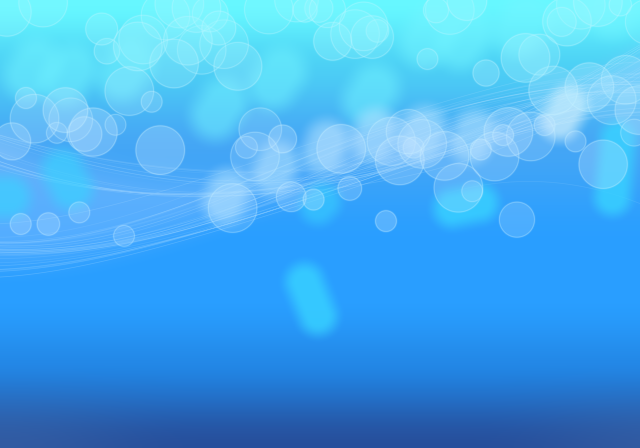
Write a WebGL 2 fragment shader that draws this background.

```glsl
#version 300 es
precision highp float;
// Blue abstract backdrop: a vertical gradient crossed by a pale rising ribbon
// of fine strands, with blurred glows and translucent rimmed discs that
// gather at the top. Lengths are in canvas heights, origin at lower left.

uniform vec2 u_resolution;
out vec4 fragColor;

float hash(float n) {
  return fract(sin(n * 127.1) * 43758.5453);
}

// Blurred capsule from a to b
float glow(vec2 p, vec2 a, vec2 b, float radius) {
  vec2 ab = b - a;
  float t = clamp(dot(p - a, ab) / max(dot(ab, ab), 1e-5), 0.0, 1.0);
  return 1.0 - smoothstep(radius * 0.3, radius, length(p - a - t * ab));
}

// Lower and upper borders of the ribbon
float lowerEdge(float x) {
  return 0.38 + 0.36 * smoothstep(0.0, 1.43, x);
}

float upperEdge(float x) {
  return 0.70 - 0.32 * x + 0.325 * x * x;
}

vec3 backdrop(vec2 p) {
  vec3 col = mix(vec3(0.15, 0.31, 0.61), vec3(0.13, 0.51, 0.88), smoothstep(0.0, 0.19, p.y));
  col = mix(col, vec3(0.16, 0.62, 1.0), smoothstep(0.13, 0.34, p.y));
  col = mix(col, vec3(0.27, 0.65, 0.96), smoothstep(0.45, 0.70, p.y));
  col = mix(col, vec3(0.30, 0.82, 0.96), smoothstep(0.66, 0.88, p.y));
  col = mix(col, vec3(0.40, 0.97, 1.0), smoothstep(0.84, 1.0, p.y));
  // Greyer lower corners
  float corner = smoothstep(0.3, 0.75, abs(p.x - 0.75)) * (1.0 - smoothstep(0.0, 0.2, p.y));
  return mix(col, vec3(0.27, 0.44, 0.68), 0.35 * corner);
}

// Pale veil plus two fans of thin strands
vec3 ribbon(vec3 col, vec2 p, float px) {
  float low = lowerEdge(p.x);
  float high = upperEdge(p.x);
  float veil = smoothstep(low - 0.02, low + 0.1, p.y) * (1.0 - smoothstep(high - 0.08, high + 0.03, p.y));
  col = mix(col, vec3(0.56, 0.76, 1.0), 0.42 * veil);
  float strands = 0.0;
  for (int i = 0; i < 40; i++) {
    float n = float(i);
    float k = hash(n + 3.0);
    float wave = 0.012 * sin(p.x * (3.0 + 2.0 * hash(n + 51.0)) + 6.3 * k);
    float y = i < 25 ? low + 0.13 * k : high - 0.08 * k;
    float width = max(0.0012, px);
    strands += (0.3 + 0.7 * hash(n + 90.0)) * (1.0 - smoothstep(0.0, width, abs(p.y - y - wave)));
  }
  // Faint stray arc on the right
  float arc = abs(p.y - 0.595 + 0.8 * (p.x - 1.18) * (p.x - 1.18));
  strands += 0.5 * smoothstep(0.95, 1.1, p.x) * (1.0 - smoothstep(0.0, max(0.0012, px), arc));
  return mix(col, vec3(0.75, 0.9, 1.0), min(0.2 * strands, 0.4));
}

vec3 glows(vec3 col, vec2 p) {
  // Cyan spots below, and at both sides
  float cyan = glow(p, vec2(0.68, 0.37), vec2(0.71, 0.295), 0.062);
  cyan = max(cyan, glow(p, vec2(1.01, 0.535), vec2(1.07, 0.547), 0.062));
  cyan = max(cyan, glow(p, vec2(1.367, 0.56), vec2(1.38, 0.69), 0.06));
  cyan = max(cyan, 0.8 * glow(p, vec2(0.16, 0.58), vec2(0.14, 0.62), 0.07));
  cyan = max(cyan, 0.8 * glow(p, vec2(0.02, 0.56), vec2(0.0, 0.56), 0.07));
  cyan = max(cyan, 0.7 * glow(p, vec2(0.71, 0.54), vec2(0.72, 0.55), 0.06));
  col = mix(col, vec3(0.22, 0.83, 1.0), 0.78 * cyan);
  // Bright blurs scattered through the upper area
  for (int i = 0; i < 10; i++) {
    float n = float(i);
    vec2 c = vec2(1.43 * fract(0.1 + n * 0.618), 0.74 + 0.24 * hash(n + 17.0));
    col = mix(col, vec3(0.45, 0.96, 1.0), 0.5 * glow(p, c, c + vec2(0.02, 0.03), 0.08));
  }
  // Whitish chain rising along the ribbon
  for (int i = 0; i < 6; i++) {
    float t = 0.11 * float(i);
    vec2 c = vec2(0.5 + t, 0.55 + 0.24 * t + 0.06 * sin(5.7 * t));
    col = mix(col, vec3(0.70, 0.89, 1.0), 0.58 * glow(p, c, c + vec2(0.01, 0.025), 0.07));
  }
  return mix(col, vec3(0.80, 0.93, 0.99), 0.75 * glow(p, vec2(1.25, 0.73), vec2(1.27, 0.765), 0.065));
}

// Translucent discs, denser and larger toward the top
vec3 discs(vec3 col, vec2 p, float px) {
  for (int i = 0; i < 88; i++) {
    float n = float(i);
    float drop = pow(hash(n + 7.0), 1.6);
    vec2 c = vec2(1.45 * fract(n * 0.618034 + 0.04), 1.0 - 0.54 * drop);
    float size = hash(n + 31.0) - 0.5 * drop;
    float radius = mix(0.025, 0.056, smoothstep(0.0, 0.45, size));
    float d = length(p - c) - radius;
    float fill = 1.0 - smoothstep(-px, px, d);
    float rim = 1.0 - smoothstep(0.0, max(0.0025, px), abs(d + 0.002));
    vec3 tint = mix(vec3(0.76, 0.89, 1.0), vec3(0.62, 0.97, 1.0), smoothstep(0.7, 0.95, c.y));
    col = mix(col, tint, fill * (0.16 + 0.14 * hash(n + 63.0)));
    col = mix(col, vec3(0.80, 0.96, 1.0), 0.26 * rim);
  }
  return col;
}

void main() {
  vec2 p = gl_FragCoord.xy / u_resolution.y;
  float px = 1.0 / u_resolution.y;
  vec3 col = backdrop(p);
  col = ribbon(col, p, px);
  col = glows(col, p);
  col = discs(col, p, px);
  fragColor = vec4(col, 1.0);
}
```
